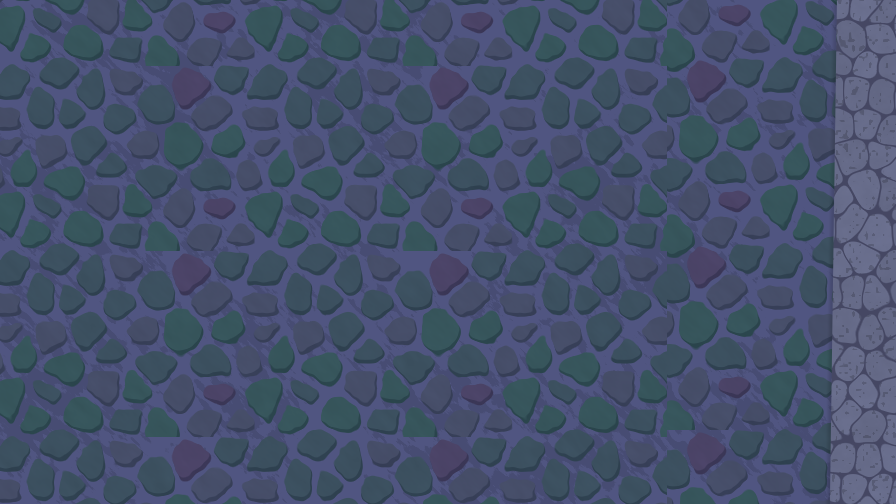
Give the GLSL for this texture, as a WebGL 1 fragment shader.

```glsl
precision highp float;
// Blue painted ground set with a repeating tile of two-tone stones, and a pale
// cobbled strip down the right side. Stones are inset, rounded Voronoi cells
// whose hashes wrap at the tile size; brushed wear runs freely over the ground.
uniform vec2 u_resolution;

// Lengths are in canvas heights.
#define TILE_SIZE vec2(0.511, 0.369)
#define TILE_ORIGIN vec2(0.301, 0.132)
#define STONES_PER_TILE vec2(6.0, 6.0)
#define JITTER 0.68
#define INSET_MIN 0.0035
#define INSET_MAX 0.0105
#define ROUNDING 0.017
#define SIDE_SHIFT vec2(-0.003, 0.0075)
#define COLUMN_STEP 0.014
#define STRIP_WIDTH 0.127
#define COBBLE_SIZE vec2(0.048, 0.064)
#define CRACK_WIDTH 0.0016

float hash(vec2 p) {
  vec3 q = fract(p.xyx * vec3(0.1031, 0.1030, 0.0973));
  q += dot(q, q.yzx + 33.33);
  return fract((q.x + q.y) * q.z);
}

float noise(vec2 p) {
  vec2 i = floor(p), f = fract(p);
  f = f * f * (3.0 - 2.0 * f);
  return mix(mix(hash(i), hash(i + vec2(1.0, 0.0)), f.x),
             mix(hash(i + vec2(0.0, 1.0)), hash(i + 1.0), f.x), f.y);
}

float fbm(vec2 p) {
  float sum = 0.0, amp = 0.533;
  for (int i = 0; i < 4; i++) {
    sum += amp * noise(p);
    p = p * 2.03 + 17.0;
    amp *= 0.5;
  }
  return sum;
}

float smoothMax(float a, float b, float k) {
  float h = max(k - abs(a - b), 0.0) / k;
  return max(a, b) + 0.25 * h * h * k;
}

// Antialiased inside of a signed distance.
float fill(float d) { return clamp(0.5 - d * u_resolution.y, 0.0, 1.0); }

// Jittered centre of a staggered cell; equal cells repeat after "wrap".
vec2 site(vec2 cell, vec2 wrap) {
  vec2 k = mod(cell, wrap) + 3.0;
  vec2 jitter = vec2(hash(k), hash(k + 41.7)) - 0.5;
  return cell + vec2(0.25 + 0.5 * mod(cell.y, 2.0), 0.5) + JITTER * jitter;
}

// Signed distances to a rounded cell (x) and to its copy moved by "shift" (y).
vec2 stones(vec2 q, vec2 size, vec2 wrap, float rounding, vec2 shift,
            out vec2 id, out vec2 local) {
  float nearest = 1e5;
  vec2 base = floor(q);
  for (int j = -2; j <= 2; j++)
    for (int i = -2; i <= 2; i++) {
      vec2 c = base + vec2(float(i), float(j));
      vec2 r = (q - site(c, wrap)) * size;
      if (dot(r, r) < nearest) { nearest = dot(r, r); id = c; local = r; }
    }
  vec2 centre = site(id, wrap), d = vec2(-1.0);
  for (int j = -2; j <= 2; j++)
    for (int i = -2; i <= 2; i++) {
      if (i == 0 && j == 0) continue;
      vec2 toward = (site(id + vec2(float(i), float(j)), wrap) - centre) * size;
      vec2 n = normalize(toward);
      float edge = dot(local - 0.5 * toward, n);
      d.x = smoothMax(d.x, edge, rounding);
      d.y = smoothMax(d.y, edge - dot(shift, n), rounding);
    }
  return d;
}

vec3 stoneColor(float h) {
  if (h < 0.36) return vec3(0.235, 0.315, 0.375);  // teal
  if (h < 0.55) return vec3(0.215, 0.335, 0.360);  // green
  if (h < 0.83) return vec3(0.275, 0.305, 0.410);  // slate
  return vec3(0.295, 0.265, 0.405);                // plum
}

void main() {
  vec2 uv = gl_FragCoord.xy / u_resolution.y, id, local;
  float aspect = u_resolution.x / u_resolution.y;

  // Ground with diagonal brushed wear
  vec2 brush = mat2(0.7, -0.7, 0.7, 0.7) * uv;
  float wear = 0.5 * fbm(brush * vec2(95.0, 38.0)) + 0.5 * fbm(uv * 6.0);
  vec3 color = mix(vec3(0.315, 0.335, 0.505), vec3(0.265, 0.285, 0.435),
                   0.75 * smoothstep(0.52, 0.57, wear));

  // Repeating stones; the right-hand tiles sit a little higher
  vec2 t = uv - TILE_ORIGIN;
  float column = floor(t.x / TILE_SIZE.x);
  t.y -= COLUMN_STEP * step(2.0, column);
  t /= TILE_SIZE;
  vec2 tile = floor(t);
  vec2 d = stones(fract(t) * STONES_PER_TILE, TILE_SIZE / STONES_PER_TILE,
                  STONES_PER_TILE, ROUNDING, SIDE_SHIFT, id, local);
  vec2 key = mod(id, STONES_PER_TILE) + 7.0;
  d += mix(INSET_MIN, INSET_MAX, hash(key + 5.3));
  d += 0.006 * (noise(local * 70.0 + key * 13.0) - 0.5);
  // Stones hanging over some tile seams are cut flat
  bool seam = column < 2.0 || tile.y < 0.0;
  float shown = seam && id.y >= STONES_PER_TILE.y ? 0.0 : 1.0;
  vec3 face = stoneColor(hash(key + 19.1));
  face *= 0.96 + 0.08 * fbm(brush * vec2(60.0, 25.0));
  vec3 stone = mix(face * vec3(0.78, 0.81, 0.84), face, fill(d.y));
  color = mix(color, stone, shown * fill(d.x));

  // Pale cobbled strip with cracks and pits
  float edge = aspect - STRIP_WIDTH + 0.014 * (uv.y - 0.3) - uv.x;
  vec2 s = vec2(uv.x - aspect, uv.y) + 0.012 * (vec2(noise(uv * 32.0), noise(uv * 32.0 + 9.0)) - 0.5);
  float cobble = stones(s / COBBLE_SIZE, COBBLE_SIZE, vec2(64.0), 0.012, vec2(0.0), id, local).x;
  vec3 pale = vec3(0.41, 0.43, 0.55) * (0.95 + 0.06 * hash(id + 80.0) + 0.06 * (fbm(uv * 50.0) - 0.5));
  pale *= 1.0 - 0.16 * smoothstep(0.76, 0.84, noise(uv * 150.0));
  pale = mix(vec3(0.27, 0.28, 0.39), pale, fill(cobble + CRACK_WIDTH));
  color *= 1.0 - 0.15 * smoothstep(0.012, 0.0, edge);
  color = mix(color, pale, fill(edge));

  gl_FragColor = vec4(color, 1.0);
}
```
